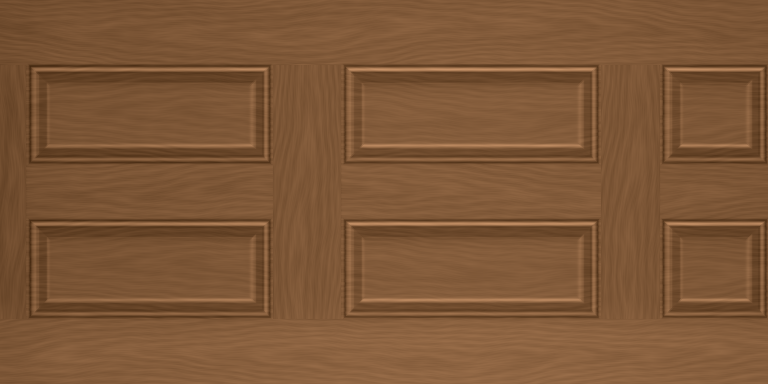
Give the GLSL for this texture, as a Shadertoy shader.

```glsl
// Stained oak door with two rows of raised, moulded panels between rails and stiles.

float hash(vec2 p) {
    return fract(sin(dot(p, vec2(127.1, 311.7))) * 43758.5);
}

// Cellular noise: distance to the nearest scattered point.
float cells(vec2 p) {
    vec2 id = floor(p), f = p - id;
    float nearest = 2.0;
    for (int y = -1; y <= 1; y++)
        for (int x = -1; x <= 1; x++) {
            vec2 o = vec2(x, y);
            vec2 jitter = vec2(hash(id + o), hash(id + o + 47.3));
            nearest = min(nearest, length(o + jitter - f));
        }
    return nearest;
}

// Wood tone variation; q.x runs along the board and q.y across it.
float woodGrain(vec2 q, float seed) {
    float wander = 0.016 * sin(q.x * 4.3 + seed * 2.1)
                 + 0.006 * sin(q.x * 11.0 + q.y * 19.0 + seed)
                 + 0.002 * sin(q.x * 37.0 - q.y * 31.0);
    float across = q.y + wander;
    float arch = sqrt(across * across + 0.0006) + 0.075 * abs(q.x - 0.9 - 0.2 * sin(seed));
    float rings = sin(arch * 390.0 + 1.5 * sin(arch * 63.0 + seed));
    float pores = cells(vec2(q.x * 17.0, across * 210.0) + seed * 9.0);
    float figure = sin(across * 55.0 + 2.0 * sin(q.x * 2.7 + seed));
    return 0.075 * rings + 0.2 * (pores - 0.5) + 0.035 * figure;
}

float ridge(float d, float centre, float width) {
    float k = (d - centre) / width;
    return exp(-k * k);
}

float band(float d, float a, float b) {
    return smoothstep(a - 1.0, a + 1.0, d) - smoothstep(b - 1.0, b + 1.0, d);
}

// Light on the moulding; sides holds distances from left, right, bottom, top.
float moulding(vec4 sides, float gleam) {
    float d = min(min(sides.x, sides.y), min(sides.z, sides.w));
    vec4 weight = 1.0 - smoothstep(vec4(d), vec4(d + 1.2), sides);
    weight /= dot(weight, vec4(1.0));
    float left = 0.38 * ridge(d, 5.5, 2.5) - 0.32 * band(d, 9.0, 17.0)
               + 0.2 * ridge(d, 18.5, 1.5);
    float right = 0.42 * ridge(d, 4.0, 1.5) - 0.4 * band(d, 6.0, 14.0)
                + 0.32 * ridge(d, 18.0, 2.2);
    float bottom = 0.3 * ridge(d, 3.5, 1.3) - 0.42 * band(d, 5.0, 14.5)
                 + 0.95 * gleam * ridge(d, 17.3, 1.6);
    float top = 1.15 * gleam * ridge(d, 3.8, 1.7) - 0.45 * band(d, 6.0, 17.0)
              - 0.15 * ridge(d, 18.0, 2.0);
    float groove = -0.75 * ridge(d, 0.3, 1.4) - 0.2 * ridge(d, 7.0, 1.0);
    return groove + step(0.0, d) * dot(weight, vec4(left, right, bottom, top));
}

void mainImage(out vec4 fragColor, in vec2 fragCoord) {
    vec2 p = fragCoord / iResolution.y;
    p.x *= 2.0 * iResolution.y / iResolution.x;

    // Broad light: warm centre, dim left side, paler bottom rail.
    float tone = 0.39 + 0.25 * ridge(p.x, 1.2, 0.75)
               + 0.2 * (1.0 - smoothstep(0.1, 0.24, p.y))
               - 0.12 * (1.0 - smoothstep(0.0, 0.2, p.x))
               - 0.05 * smoothstep(0.85, 1.0, p.y);
    float gleam = mix(0.65, 1.0, smoothstep(0.2, 1.0, p.x));

    // Panels: three columns in two rows.
    vec2 columns[3] = vec2[3](vec2(0.078, 0.703), vec2(0.898, 1.557), vec2(1.727, 1.995));
    float openColumn = 0.0, inField = 0.0, relief = 0.0, seed = 1.0;
    for (int i = 0; i < 3; i++) {
        vec2 span = columns[i];
        openColumn = max(openColumn, step(span.x - 0.009, p.x) * step(p.x, span.y + 0.009));
        relief -= 0.07 * (ridge(p.x, span.x - 0.009, 0.002) + ridge(p.x, span.y + 0.009, 0.002))
                * step(abs(p.y - 0.5), 0.332);
        for (int j = 0; j < 2; j++) {
            float base = 0.174 + 0.402 * float(j);
            vec4 sides = 384.0 * vec4(p.x - span.x, span.y - p.x, p.y - base, base + 0.253 - p.y);
            float d = min(min(sides.x, sides.y), min(sides.z, sides.w));
            relief += moulding(sides, gleam);
            if (d > 0.0) {
                seed = 3.0 + float(i) * 2.3 + float(j) * 4.1;
                inField = smoothstep(17.0, 19.0, d);
                // Soft shade under the upper lip of the raised field.
                relief -= 0.12 * inField * (1.0 - smoothstep(18.0, 34.0, sides.w));
            }
        }
    }

    // Boards: rails run across, stiles run upright between them.
    float inRail = step(0.332, abs(p.y - 0.5));
    bool upright = inRail < 0.5 && openColumn < 0.5;
    float row = p.y > 0.833 ? 0.92 : p.y > 0.576 ? 0.70 : p.y > 0.427 ? 0.50
              : p.y > 0.169 ? 0.30 : 0.07;
    float stile = p.x < 0.4 ? 0.02 : p.x < 1.2 ? 0.79 : 1.65;
    vec2 q = upright ? vec2(p.y + 0.45, p.x - stile) : vec2(p.x, p.y - row);
    float grain = woodGrain(q, upright ? stile * 7.0 : seed + row * 5.0);
    relief -= 0.06 * ridge(abs(p.y - 0.5), 0.332, 0.002);

    tone += grain * mix(1.0, 0.8, inField) + relief + (upright ? -0.04 : 0.03);
    vec3 stain = vec3(0.38, 0.25, 0.14) + clamp(tone, -0.7, 1.9) * vec3(0.21, 0.17, 0.14);
    fragColor = vec4(stain, 1.0);
}
```
